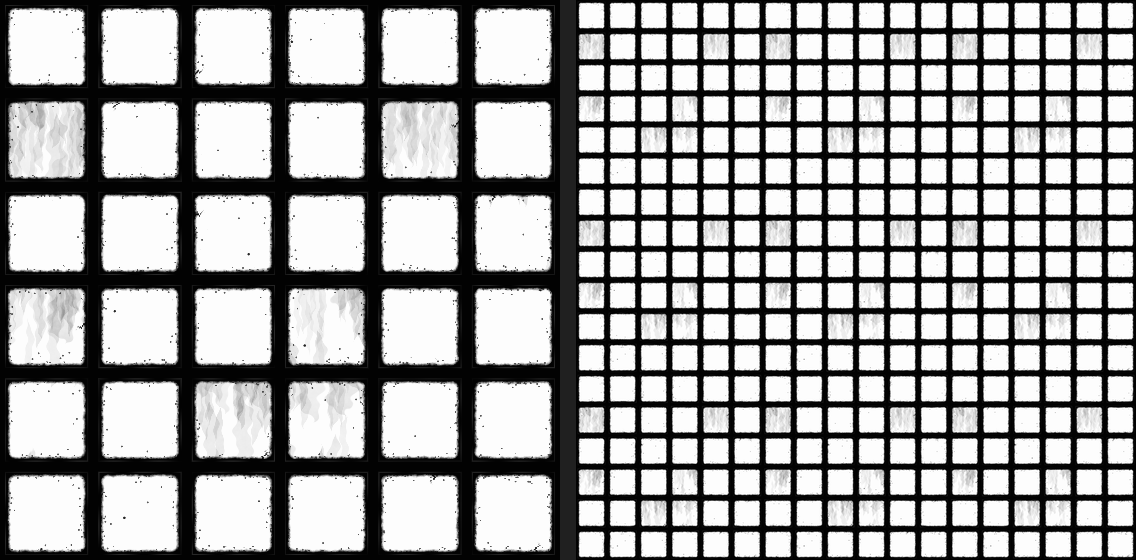
Left, the tile; right, the same tile 3 across and 3 down.
Write a Shadertoy shader that draws this texture map.

```glsl
// Six by six worn white tiles on black joints. Each tile is a rounded box whose
// rim is eaten by cellular grain; a few tiles carry grey drips, cracks and specks.
// All wear stays inside its own cell, so the sheet repeats without a seam.

vec2 hash2(vec2 p) {
    vec3 q = fract(p.xyx * vec3(0.1031, 0.1030, 0.0973));
    q += dot(q, q.yzx + 33.33);
    return fract((q.xx + q.yz) * q.zy);
}

// x: distance to the nearest feature point, y: random value of that point
vec2 cellular(vec2 p) {
    vec2 base = floor(p), nearest = vec2(9.0, 0.0);
    for (int j = -1; j <= 1; j++)
    for (int i = -1; i <= 1; i++) {
        vec2 cell = base + vec2(i, j);
        vec2 h = hash2(cell);
        float dist = length(cell + h - p);
        if (dist < nearest.x) nearest = vec2(dist, fract(h.x * 7.3 + h.y * 13.7));
    }
    return nearest;
}

float roundedBox(vec2 p, float halfSize, float radius) {
    vec2 q = abs(p) - halfSize + radius;
    return length(max(q, 0.0)) + min(max(q.x, q.y), 0.0) - radius;
}

// How heavily a tile is stained: eight tiles, bunched toward the lower rows
float stainAmount(float index) {
    float amount = 0.0;
    for (float i = 0.0; i < 8.0; i++) {
        float stained = round(6.0 + 4.65 * i - 0.228 * i * i) + (i == 2.0 ? 3.0 : 0.0);
        if (stained == index) amount = 0.68 + 0.35 * cos(2.1 * i - 1.0) - 0.04 * i;
    }
    return amount;
}

// Layers of translucent drips running down from the top or up from the bottom
float drips(vec2 p, float amount, vec2 seed) {
    float shade = 0.0;
    for (float k = 0.0; k < 5.0; k++) {
        float x = p.x * (3.0 + 1.7 * k) + 0.12 * sin(p.y * 17.0 + 2.0 * k + seed.x)
                + 0.06 * sin(p.y * 41.0 + seed.y);
        vec2 column = vec2(floor(x) + 20.0, 7.0 * k) + floor(seed);
        vec2 kind = hash2(column), form = hash2(column + 91.0);
        float y = (kind.x < 0.3 ? -p.y : p.y) + 0.43;
        float front = 0.86 * (1.0 - amount * (0.3 + form.x)) + 0.02 * sin(p.x * 50.0 + seed.y);
        float run = y - front;
        float width = 0.48 * smoothstep(-0.02, 0.2, run) * (0.55 + 0.45 * form.y);
        float body = smoothstep(0.0, 0.07, width - abs(fract(x) - 0.5));
        shade += body * step(kind.y, amount + 0.1) * mix(0.05, 0.11, form.y)
               * (0.7 + 0.6 * exp(-8.0 * max(run, 0.0)));
    }
    return shade;
}

// A short wavering crack reaching inward from one side
float crack(vec2 p, vec2 seed, float pixel) {
    vec2 h = hash2(floor(seed * 5.0) + 3.0);
    vec2 q = h.x < 0.5 ? p : p.yx;
    if (h.y < 0.5) q = -q;
    float path = (fract(h.x * 9.0) - 0.5) * 0.7 + 0.5 * (q.y - 0.38)
               + 0.014 * sin(q.y * 95.0 + seed.x) + 0.007 * sin(q.y * 230.0);
    float reach = smoothstep(0.30, 0.38, q.y);
    return reach * smoothstep(pixel, 0.0, abs(q.x - path) - 0.005 * reach);
}

void mainImage(out vec4 fragColor, in vec2 fragCoord) {
    vec2 grid = fragCoord / iResolution.xy * 6.0;
    vec2 id = mod(floor(grid), 6.0);
    vec2 p = fract(grid) - 0.5;
    vec2 seed = hash2(id + 11.0) * 40.0;
    vec2 traits = hash2(id + 57.0);
    float pixel = 6.0 / iResolution.y;

    // Grain in three sizes, the finest also serving as pits
    vec2 pit = cellular(p * 38.0 + seed);
    float coarse = cellular(p * 8.0 + seed).x;
    float grain = 0.45 * coarse + 0.3 * cellular(p * 19.0 + seed).x + 0.25 * pit.x;

    // Face with drips
    float face = 0.992;
    float amount = stainAmount(id.x + 6.0 * (5.0 - id.y));
    if (amount > 0.0) face -= drips(p, amount, seed) * (0.75 + 0.5 * grain);

    // Rim fading into the joint, pitted most near the edge
    float depth = -roundedBox(p, 0.425, 0.085);
    float rim = smoothstep(0.0, 0.043, depth + (0.45 - grain) * 0.035) * smoothstep(0.0, 0.012, depth);
    float pitChance = exp(-42.0 * max(depth, 0.0)) * (0.4 + 0.9 * coarse);
    float pits = smoothstep(0.55, 0.2, pit.x) * step(pit.y, pitChance);
    float value = face * rim * (1.0 - 0.65 * pits);

    // Rare specks and cracks
    vec2 speck = cellular(p * 5.0 + seed.yx);
    float specks = step(0.985, speck.y) * smoothstep(0.09, 0.04, speck.x + 0.08 * (grain - 0.4));
    float cracks = traits.x > 0.78 ? crack(p, seed, pixel) : 0.0;
    value *= 1.0 - 0.85 * max(specks, cracks);

    // Faint broken hairline around each tile
    float frame = abs(max(abs(p.x), abs(p.y)) - 0.44);
    float broken = 0.5 + 0.5 * sin(p.x * 13.0 + seed.x) * sin(p.y * 11.0 + seed.y);
    value += 0.16 * broken * smoothstep(pixel, 0.0, frame - 0.001);

    fragColor = vec4(vec3(max(value, 0.008)), 1.0);
}
```
